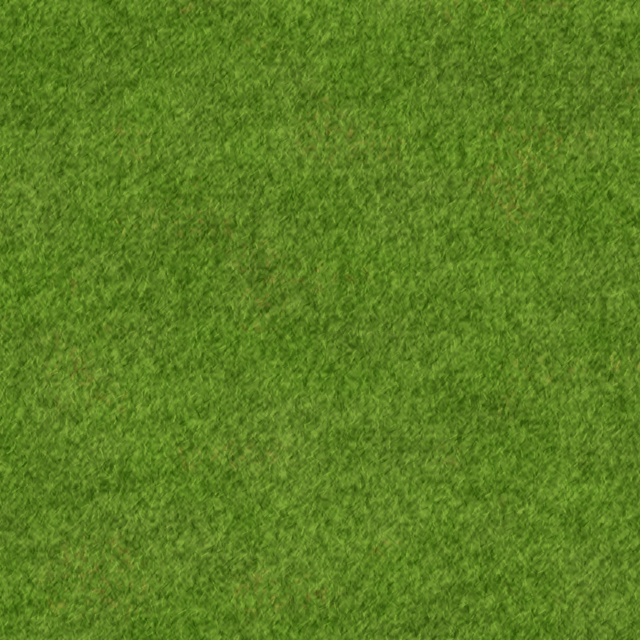
Give the GLSL for this texture, as a WebGL 2 fragment shader.

```glsl
#version 300 es
precision highp float;

uniform vec2 u_resolution;
out vec4 fragColor;

const vec3 MEAN_GREEN = vec3(0.354, 0.494, 0.131);
const vec3 TONE_STEP = vec3(0.056, 0.059, 0.034);
const vec3 STRAW_SHIFT = vec3(0.022, -0.004, 0.026);
const vec3 DRY_SHIFT = vec3(0.075, 0.005, 0.025);

float hash(vec2 p) {
    return fract(sin(dot(p, vec2(127.1, 311.7))) * 43758.5453);
}

// Value noise centred on zero
float noise(vec2 p, float seed) {
    vec2 cell = floor(p) + seed;
    vec2 f = fract(p);
    f = f * f * (3.0 - 2.0 * f);
    float low = mix(hash(cell), hash(cell + vec2(1.0, 0.0)), f.x);
    float high = mix(hash(cell + vec2(0.0, 1.0)), hash(cell + 1.0), f.x);
    return mix(low, high, f.y) - 0.5;
}

vec2 shear(vec2 p, float lean) {
    return vec2(p.x - lean * p.y, p.y);
}

float segmentDistance(vec2 p, vec2 halfAxis) {
    float along = clamp(dot(p, halfAxis) / dot(halfAxis, halfAxis), -1.0, 1.0);
    return length(p - halfAxis * along);
}

// Scattered short blades, lit or shaded, one in each grid cell
float bladeTone(vec2 uv, float density, float halfWidth, float pixel, float seed) {
    vec2 p = uv * density;
    vec2 home = floor(p);
    float tone = 0.0;
    for (int y = -1; y <= 1; y++) {
        for (int x = -1; x <= 1; x++) {
            vec2 cell = home + vec2(x, y);
            vec2 key = cell + seed;
            vec2 root = cell + vec2(hash(key + 3.1), hash(key + 7.7));
            float angle = 1.25 + 1.7 * (hash(key + 13.3) - 0.5);
            float halfLength = mix(0.25, 0.6, hash(key + 19.9));
            vec2 halfAxis = halfLength * vec2(cos(angle), sin(angle));
            float d = segmentDistance(p - root, halfAxis) / density;
            float cover = 1.0 - smoothstep(halfWidth - 0.5 * pixel, halfWidth + 0.5 * pixel, d);
            tone += cover * (hash(key + 29.3) - 0.45) * 3.0;
        }
    }
    return tone;
}

// Fine leaning grain over soft clumps
float turfTone(vec2 uv) {
    vec2 bent = uv + vec2(0.006 * noise(uv * 60.0, 5.0), 0.0);
    float tone = 2.8 * noise(shear(bent, 0.5) * vec2(270.0, 150.0), 11.0);
    tone += 2.5 * noise(shear(bent, -0.25) * vec2(310.0, 210.0), 23.0);
    tone += 1.5 * noise(shear(uv, 0.3) * vec2(105.0, 85.0), 37.0);
    tone += 0.7 * noise(uv * vec2(24.0, 38.0), 41.0);
    return tone;
}

// Broad patches, wider than tall
float patchTone(vec2 uv) {
    return 0.7 * noise(uv * vec2(4.0, 9.0), 53.0) + 0.6 * noise(uv * vec2(9.0, 19.0), 59.0);
}

void main() {
    vec2 uv = gl_FragCoord.xy / u_resolution.y;
    float pixel = 1.0 / u_resolution.y;

    float tone = turfTone(uv) + patchTone(uv);
    tone += bladeTone(uv, 105.0, 0.0012, pixel, 67.0);
    vec3 color = MEAN_GREEN + TONE_STEP * clamp(tone, -2.7, 2.7);

    // Pale tips and a few dry, brownish flecks
    float straw = noise(uv * vec2(170.0, 130.0), 71.0) + noise(uv * vec2(13.0, 17.0), 79.0);
    color += STRAW_SHIFT * straw;
    float dryArea = smoothstep(0.1, 0.4, noise(uv * vec2(10.0, 14.0), 83.0));
    float dryFleck = smoothstep(0.1, 0.35, noise(uv * vec2(160.0, 130.0), 97.0));
    color += DRY_SHIFT * dryArea * dryFleck;

    fragColor = vec4(clamp(color, 0.0, 1.0), 1.0);
}
```
